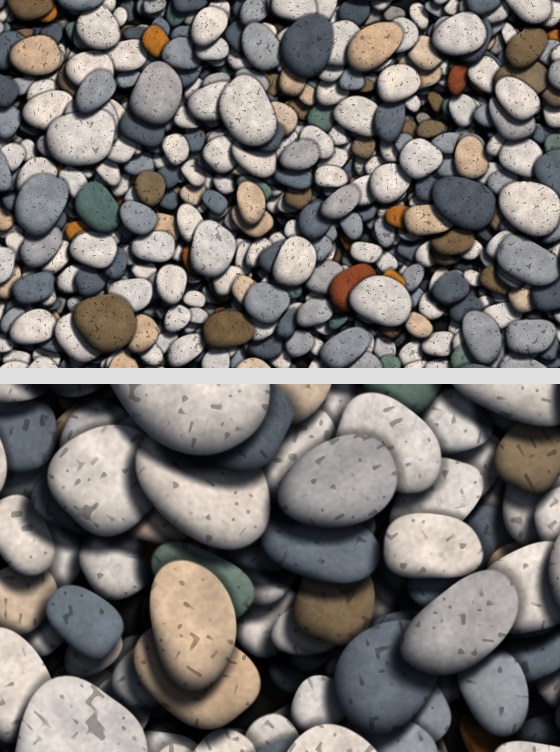
Top, the full canvas; bottom, a detail of the centre.
Give the GLSL for this texture, as a WebGL 1 fragment shader.

```glsl
precision highp float;
// Sunlit beach pebbles of mixed size and colour, heaped over dark gaps.
uniform vec2 u_resolution;

float hash(vec2 p) {
  return fract(sin(dot(p, vec2(127.1, 311.7))) * 43758.5453);
}

float noise(vec2 p) {
  vec2 i = floor(p), f = fract(p);
  f = f * f * (3.0 - 2.0 * f);
  return mix(mix(hash(i), hash(i + vec2(1.0, 0.0)), f.x),
             mix(hash(i + vec2(0.0, 1.0)), hash(i + vec2(1.0, 1.0)), f.x), f.y);
}

float fbm(vec2 p) {
  float sum = 0.0, amp = 0.5;
  for (int i = 0; i < 4; i++) {
    sum += amp * noise(p);
    p = p * 2.1 + 7.3;
    amp *= 0.5;
  }
  return sum;
}

vec2 rotate(vec2 p, float a) {
  float c = cos(a), s = sin(a);
  return vec2(c * p.x + s * p.y, c * p.y - s * p.x);
}

// Lumpy superellipse: 0 at the centre, 1 on the rim.
float pebbleRadius(vec2 p, vec2 size, float angle, float seed) {
  vec2 q = rotate(p, angle) / size;
  float power = 2.0 + 0.8 * fract(seed * 7.7);
  float r = pow(pow(abs(q.x), power) + pow(abs(q.y), power), 1.0 / power);
  float a = atan(q.y, q.x);
  return r * (1.0 + 0.06 * sin(2.0 * a + seed * 40.0)
                  + 0.045 * sin(3.0 * a + seed * 90.0));
}

vec3 stoneColor(float pick, float tint) {
  vec3 c = mix(vec3(0.80, 0.79, 0.79), vec3(0.88, 0.84, 0.81), tint);
  if (pick > 0.42) c = mix(vec3(0.53, 0.56, 0.60), vec3(0.66, 0.65, 0.66), tint);
  if (pick > 0.62) c = mix(vec3(0.29, 0.32, 0.36), vec3(0.42, 0.46, 0.51), tint);
  if (pick > 0.79) c = mix(vec3(0.76, 0.64, 0.52), vec3(0.82, 0.74, 0.66), tint);
  if (pick > 0.87) c = mix(vec3(0.42, 0.34, 0.24), vec3(0.50, 0.44, 0.36), tint);
  if (pick > 0.93) c = mix(vec3(0.30, 0.40, 0.39), vec3(0.42, 0.49, 0.46), tint);
  if (pick > 0.96) c = mix(vec3(0.48, 0.24, 0.17), vec3(0.74, 0.48, 0.17), tint);
  return c;
}

// Mottling, specks and, on some stones, warped veins.
vec3 stoneSurface(vec3 base, vec2 p, float angle, float seed) {
  vec2 q = rotate(p, angle + seed * 5.0) + seed * 13.0;
  float mottle = fbm(q * 45.0);
  vec3 c = base * (0.84 + 0.32 * mottle);
  c *= 0.95 + 0.1 * noise(q * 260.0);
  c *= 1.0 - 0.3 * smoothstep(0.76, 0.9, noise(q * 150.0));
  float vein = abs(sin(q.y * 110.0 + 7.0 * mottle));
  float veined = step(0.74, fract(seed * 23.0));
  return mix(c, c * 0.6 + 0.22, veined * 0.5 * (1.0 - smoothstep(0.0, 0.3, vein)));
}

void main() {
  vec2 uv = gl_FragCoord.xy / u_resolution.y;
  float edge = 1.2 / u_resolution.y;
  vec3 sunDir = normalize(vec3(0.34, 0.58, 0.74));
  vec3 color = vec3(0.09, 0.085, 0.085) * (0.6 + fbm(uv * 40.0));

  // Small deep stones first, large ones on top.
  for (int layer = 0; layer < 6; layer++) {
    float level = float(layer);
    float cell = 0.062 + 0.0035 * level * level;
    vec2 grid = uv / cell + level * vec2(17.37, 31.71);
    for (int j = -1; j <= 1; j++) {
      for (int i = -1; i <= 1; i++) {
        vec2 id = floor(grid) + vec2(float(i), float(j));
        float seed = hash(id + 3.1);
        if (hash(id + 9.4) > 1.0 - 0.14 * level) continue;

        vec2 jitter = vec2(hash(id + 1.7), hash(id + 5.2)) - 0.5;
        vec2 p = (grid - id - 0.5 - 0.6 * jitter) * cell;
        float major = cell * mix(0.42, 0.62, hash(id + 6.6));
        vec2 size = major * vec2(1.0, mix(0.62, 0.92, hash(id + 8.3)));
        float angle = (hash(id + 2.9) - 0.5) * 2.6;

        // Thrown shadow to the lower left, plus contact darkening.
        float shadowR = pebbleRadius(p + vec2(0.008, 0.014), size, angle, seed);
        float r = pebbleRadius(p, size, angle, seed);
        float shadow = 1.0 - smoothstep(-0.004, 0.006, (shadowR - 1.0) * size.y);
        float contact = 1.0 - smoothstep(0.0, 0.009, (r - 1.0) * size.y);
        color *= mix(vec3(1.0), vec3(0.22, 0.24, 0.28), shadow);
        color *= 1.0 - 0.45 * contact;

        float cover = 1.0 - smoothstep(-edge, edge, (r - 1.0) * size.y);
        if (cover <= 0.0) continue;

        // Flat-topped dome under a warm sun and cool sky.
        vec2 slope = p / (length(p) + 0.0001) * 0.96 * pow(min(r, 1.0), 2.4);
        vec3 normal = vec3(slope, sqrt(1.0 - dot(slope, slope)));
        float sun = smoothstep(-0.35, 0.8, dot(normal, sunDir));
        vec3 stone = stoneSurface(stoneColor(hash(id + 4.8), hash(id + 7.5)), p, angle, seed);
        stone *= mix(vec3(0.20, 0.22, 0.26), vec3(1.06, 1.04, 1.01), sun);
        stone *= layer == 0 ? 0.65 : 1.0;
        color = mix(color, stone, cover);
      }
    }
  }
  gl_FragColor = vec4(clamp(color, 0.0, 1.0), 1.0);
}
```
